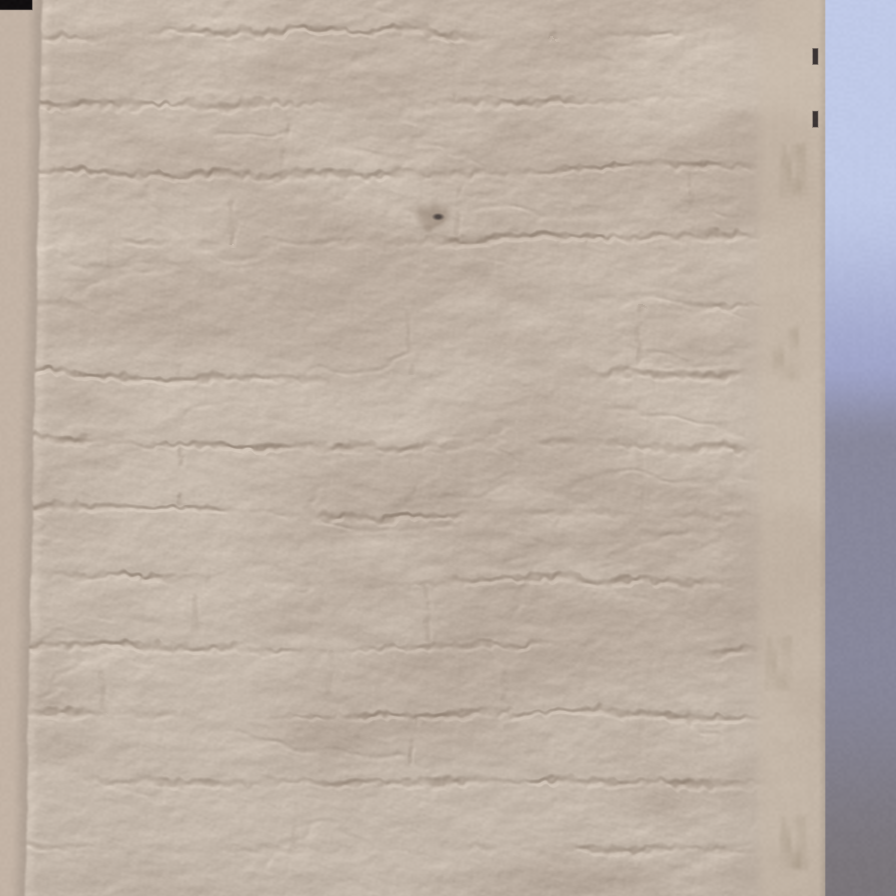
Give the GLSL for this texture, as a WebGL 2 fragment shader.

```glsl
#version 300 es
precision highp float;
uniform vec2 u_resolution;
out vec4 outColor;

#define COURSES 13.2
#define COURSE_SHIFT 0.33
#define BRICKS 3.9
#define JOINT_WIDTH 0.0062
#define JOINT_WAVE 0.016
#define RELIEF 0.19
#define STAIN 0.36
#define GRAIN 0.018
#define PIER_RIGHT 0.921
#define PLASTER_LEFT 0.85

const vec3 PAINT = vec3(0.785, 0.735, 0.684);
const vec3 PAINT_DIM = vec3(0.722, 0.664, 0.612);
const vec3 JOINT_SHADE = vec3(0.53, 0.46, 0.40);
const vec3 SKY = vec3(0.75, 0.79, 0.91);
const vec3 LAVENDER = vec3(0.62, 0.64, 0.79);
const vec3 SLATE = vec3(0.53, 0.53, 0.61);
const vec3 ASH = vec3(0.48, 0.46, 0.48);
const vec3 DARK = vec3(0.13, 0.11, 0.12);

float hash(vec2 p) {
    return fract(sin(dot(p, vec2(127.1, 311.7))) * 43758.5453);
}

float noise(vec2 p) {
    vec2 i = floor(p), f = fract(p);
    f = f * f * (3.0 - 2.0 * f);
    return mix(mix(hash(i), hash(i + vec2(1, 0)), f.x),
               mix(hash(i + vec2(0, 1)), hash(i + vec2(1, 1)), f.x), f.y);
}

float fbm(vec2 p) {
    float sum = 0.0, amp = 0.5;
    for (int i = 0; i < 4; i++) {
        sum += amp * noise(p);
        p = mat2(1.6, 1.2, -1.2, 1.6) * p + 7.3;
        amp *= 0.5;
    }
    return sum;
}

// Thin wandering creases where the noise crosses its middle
float creases(vec2 p) {
    return 1.0 - smoothstep(0.0, 0.06, abs(fbm(p) - 0.47));
}

// Fraction of the pier that is brick rather than smooth plaster
float brickArea(float x) {
    return 1.0 - smoothstep(PLASTER_LEFT - 0.05, PLASTER_LEFT + 0.01, x);
}

// Ragged, broken bed joints and faint staggered head joints
float mortar(vec2 p) {
    float chips = noise(p * vec2(55.0, 70.0));
    p.y += JOINT_WAVE * (noise(p * vec2(5.0, 5.0)) - 0.5);
    p.y += 0.013 * (fbm(p * vec2(30.0, 22.0)) - 0.5) + 0.006 * (noise(p * 130.0) - 0.5);
    p.x += 0.022 * (fbm(p * 30.0) - 0.5);
    float row = p.y * COURSES + COURSE_SHIFT;
    float course = floor(row), joint = floor(row + 0.5);
    float bed = abs(row - joint) / COURSES;
    float wear = 0.65 * noise(vec2(p.x * 7.0, joint * 7.3)) + 0.35 * noise(vec2(p.x * 26.0, joint * 3.7));
    float bedWear = smoothstep(0.28, 0.72, wear) * mix(0.35, 1.1, chips);
    float bedWidth = JOINT_WIDTH * mix(0.6, 1.4, noise(p * vec2(22.0, 9.0)));
    float column = p.x * BRICKS + 0.5 * mod(course, 2.0) + 0.3 * hash(vec2(course, 3.0));
    float stack = floor(column + 0.5);
    float head = abs(column - stack) / BRICKS;
    float headWear = 0.4 * pow(hash(vec2(stack, course)), 2.0) * smoothstep(0.25, 0.7, chips);
    float groove = max((1.0 - smoothstep(0.0, bedWidth, bed)) * bedWear,
                       (1.0 - smoothstep(0.0, JOINT_WIDTH, head)) * headWear);
    return groove * brickArea(p.x);
}

float surfaceHeight(vec2 p) {
    float brick = brickArea(p.x);
    float rough = fbm(p * vec2(17.0, 32.0)) + 0.5 * fbm(p * vec2(48.0, 75.0) + 9.0);
    float crease = creases(p * vec2(8.0, 16.0) + 5.0) * smoothstep(0.4, 0.7, noise(p * 14.0));
    return rough * mix(0.15, 1.15, brick) - 0.22 * crease * brick - 0.65 * mortar(p);
}

// Soft-edged box mask
float box(vec2 p, vec2 halfSize, float soft) {
    vec2 d = abs(p) - halfSize;
    return 1.0 - smoothstep(-soft, soft, max(d.x, d.y));
}

vec3 pier(vec2 p, float px) {
    // Broad paint tone, then light falling from above
    float tone = fbm(p * vec2(5.0, 11.0) + 3.0);
    vec3 color = mix(PAINT, PAINT_DIM, smoothstep(0.28, 0.72, tone) * 0.85);
    color *= mix(0.975, 1.015, p.y);
    float slope = surfaceHeight(p) - surfaceHeight(p + vec2(-0.002, 0.0035));
    color += RELIEF * clamp(slope, -0.6, 0.3);
    color = mix(color, JOINT_SHADE, STAIN * mortar(p));

    // Plaster border with faint filled hinge patches
    float border = smoothstep(PLASTER_LEFT - 0.01, PLASTER_LEFT + 0.005, p.x);
    color = mix(color, PAINT * vec3(1.0, 0.99, 0.965), border * 0.45);
    vec4 patchY = vec4(0.81, 0.605, 0.26, 0.06);
    for (int i = 0; i < 4; i++) {
        vec2 q = p - vec2(0.886 - 0.008 * mod(float(i), 3.0), patchY[i]);
        float ridge = noise(q * vec2(180.0, 40.0)) * noise(p * 45.0);
        color -= vec3(0.09, 0.09, 0.10) * box(q, vec2(0.015, 0.030), 0.004) * ridge;
    }

    // Plugged hole with a dark core
    vec2 hole = p - vec2(0.481, 0.759);
    float ring = length(hole * vec2(0.8, 1.0)) + 0.012 * (noise(p * 90.0) - 0.5);
    color = mix(color, JOINT_SHADE, 0.45 * (1.0 - smoothstep(0.008, 0.020, ring)));
    float core = length((hole - vec2(0.008, -0.001)) * vec2(0.6, 1.0));
    color = mix(color, DARK, 0.65 * (1.0 - smoothstep(0.001, 0.005, core)));

    // Small dark fittings on the outer edge
    for (int i = 0; i < 2; i++) {
        vec2 q = p - vec2(0.910, 0.937 - 0.070 * float(i));
        color = mix(color, DARK, 0.85 * box(q, vec2(0.003, 0.009), px));
    }
    return color * (1.0 - 0.07 * smoothstep(PIER_RIGHT - 0.009, PIER_RIGHT, p.x));
}

// Cool daylight above a grey lower wall
vec3 outside(vec2 p) {
    vec3 color = mix(LAVENDER, SKY, smoothstep(0.56, 0.80, p.y));
    vec3 lower = mix(ASH, SLATE, smoothstep(0.0, 0.28, p.y));
    return mix(lower, color, smoothstep(0.50, 0.60, p.y));
}

void main() {
    vec2 p = gl_FragCoord.xy / u_resolution;
    float px = 1.0 / min(u_resolution.x, u_resolution.y);
    vec3 color = pier(p, px);

    // Flat side wall, lit arris and dark top corner
    float arris = mix(0.028, 0.047, p.y) + 0.004 * (fbm(vec2(p.y * 40.0, 2.0)) - 0.5);
    color += 0.035 * (1.0 - smoothstep(0.0, 0.010, abs(p.x - arris - 0.004)));
    vec3 side = PAINT_DIM * mix(1.06, 0.95, smoothstep(arris - 0.018, arris, p.x));
    color = mix(side, color, smoothstep(-2.0 * px, 2.0 * px, p.x - arris));
    color = mix(color, DARK * 0.5, box(p - vec2(0.012, 1.0), vec2(0.024, 0.011), px));

    color = mix(color, outside(p), smoothstep(-px, px, p.x - PIER_RIGHT));
    color += GRAIN * (noise(p * 300.0) - 0.5);
    outColor = vec4(clamp(color, 0.0, 1.0), 1.0);
}
```
